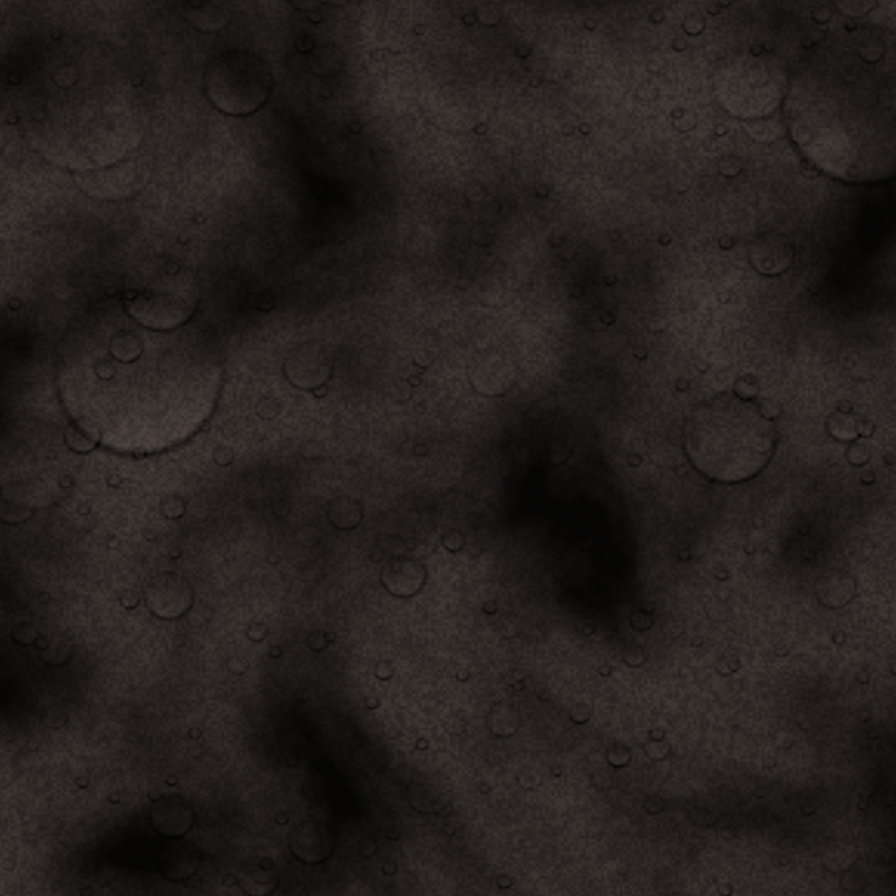
This texture is drawn by a Shadertoy shader. Its source:

```glsl
vec3 hash3(vec2 p) {
    vec3 q = fract(p.xyx * vec3(0.1031, 0.1030, 0.0973));
    q += dot(q, q.yxz + 33.33);
    return fract((q.xxy + q.yzz) * q.zyx);
}

// Warped, rotated sines give soft blotches with finer mottling
float clouds(vec2 uv) {
    vec2 p = uv * 8.5 + vec2(2.3, 7.1);
    float sum = 0.0, weight = 0.8;
    for (int i = 0; i < 9; i++) {
        p += 0.4 * sin(p.yx * 0.8 + float(i) * vec2(1.9, 2.7));
        sum += weight * sin(p.x) * sin(p.y);
        p = mat2(0.8, 0.6, -0.6, 0.8) * p * 1.65 + 4.7;
        weight *= i == 0 ? 1.0 : 0.58;
    }
    return sum;
}

float grain(vec2 p) {
    vec2 cell = floor(p), f = smoothstep(0.0, 1.0, fract(p));
    float low = mix(hash3(cell).x, hash3(cell + vec2(1, 0)).x, f.x);
    float high = mix(hash3(cell + vec2(0, 1)).x, hash3(cell + vec2(1, 1)).x, f.x);
    return mix(low, high, f.y) - 0.5;
}

// Shallow bowl lit from above, with a dark lip heaviest at the bottom
float craterShade(vec2 offset, float radius) {
    float dist = length(offset);
    float edge = dist - radius;
    float width = 0.0022 + 0.03 * radius;
    float slope = offset.y / max(dist, 0.0001);
    float inside = 1.0 - smoothstep(-width, width, edge);
    float t = dist / radius;
    float bowl = -0.4 * slope * t * t * inside;
    float lip = exp(-pow((edge - 0.5 * width) / width, 2.0));
    return bowl - lip * (0.3 - 0.28 * slope);
}

float craterLayer(vec2 uv, float cells, float size, float chance, float seed) {
    vec2 home = floor(uv * cells);
    float shade = 0.0;
    for (int y = -1; y <= 1; y++)
    for (int x = -1; x <= 1; x++) {
        vec2 cell = home + vec2(x, y);
        vec3 place = hash3(cell + seed);
        vec3 kind = hash3(cell + seed + 57.0);
        vec2 center = (cell + 0.1 + 0.8 * place.xy) / cells;
        float radius = size * mix(0.65, 1.0, place.z) / cells;
        float strength = step(kind.x, chance) * mix(0.25, 1.0, kind.y * kind.y);
        shade += strength * craterShade(uv - center, radius);
    }
    return shade;
}

void mainImage(out vec4 fragColor, in vec2 fragCoord) {
    vec2 uv = fragCoord / iResolution.xy;
    float light = 1.06 + 0.6 * clouds(uv);

    // Soft ceiling on the pale areas, floor under the dark ones
    light = -log(exp(-5.0 * light) + exp(-7.6)) / 5.0;
    light = max(light, 0.18);

    // Craters from few and large to many and small
    float relief = 0.0;
    for (int i = 0; i < 5; i++) {
        float level = float(i);
        relief += craterLayer(uv, 4.0 * pow(1.75, level), 0.41 - 0.04 * level,
                              0.17 + 0.015 * level, 17.0 + 31.0 * level);
    }

    // Dusty surface grain at two scales
    float dust = 0.34 * grain(uv * 290.0) + 0.18 * grain(uv * 130.0 + 40.0);

    light *= 1.0 + clamp(relief, -0.75, 0.6) + dust;
    fragColor = vec4(vec3(0.146, 0.127, 0.118) * max(light, 0.08), 1.0);
}
```
